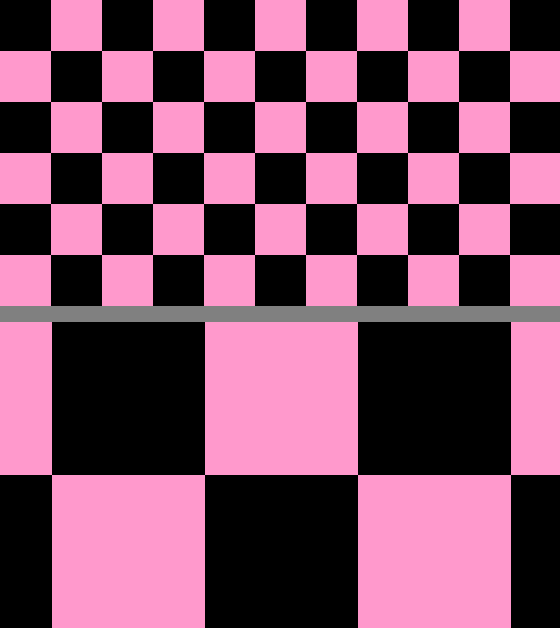
Top, the full canvas; bottom, a detail of the centre.
A WebGL 1 fragment shader for this pattern:

```glsl
precision highp float;

// Pink and black checkerboard: six square rows fill the canvas height, and
// columns of the same size run from the left edge, the last one cut short.
// Each axis is a box-filtered square wave; their product picks the colour.

uniform vec2 u_resolution;

// Square wave alternating between +1 and -1 per cell, averaged over one pixel.
vec2 squareWave(vec2 cell, float pixel) {
  vec2 parity = 1.0 - 2.0 * mod(floor(cell), 2.0);
  vec2 edgeDistance = 0.5 - abs(fract(cell) - 0.5);
  return parity * clamp(2.0 * edgeDistance / pixel, 0.0, 1.0);
}

void main() {
  // Position and pixel size in units of one square.
  float pixel = 6.0 / u_resolution.y;
  vec2 wave = squareWave(gl_FragCoord.xy * pixel, pixel);

  // Equal signs give pink, opposite signs give black.
  float pinkCover = 0.5 + 0.5 * wave.x * wave.y;
  gl_FragColor = vec4(vec3(1.0, 0.6, 0.8) * pinkCover, 1.0);
}
```
